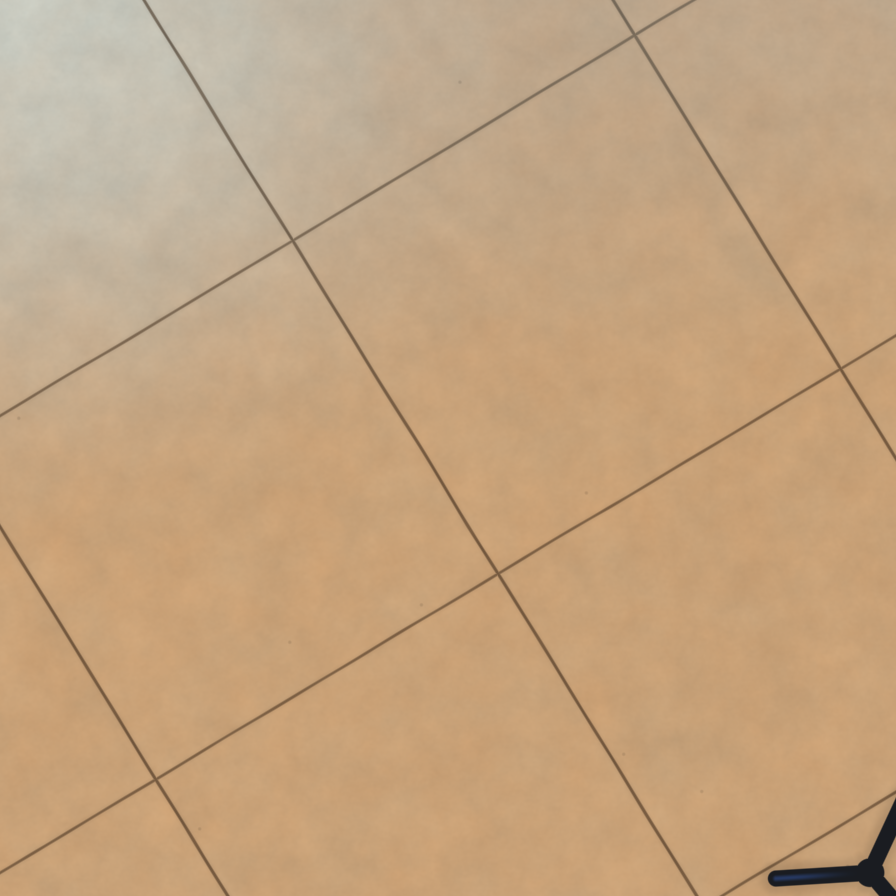
Give the GLSL for this texture, as a Shadertoy shader.

```glsl
vec2 hash2(vec2 p) {
    p = vec2(dot(p, vec2(127.1, 311.7)), dot(p, vec2(269.5, 183.3)));
    return fract(sin(p) * 43758.55);
}

float gradientNoise(vec2 p) {
    vec2 cell = floor(p), f = fract(p);
    vec2 w = f * f * f * (f * (f * 6.0 - 15.0) + 10.0);
    float corner[4];
    for (int i = 0; i < 4; i++) {
        vec2 o = vec2(i & 1, i >> 1);
        corner[i] = dot(hash2(cell + o) * 2.0 - 1.0, f - o);
    }
    return mix(mix(corner[0], corner[1], w.x), mix(corner[2], corner[3], w.x), w.y);
}

float fbm(vec2 p) {
    float sum = 0.0, amp = 1.0;
    for (int i = 0; i < 5; i++) {
        sum += amp * gradientNoise(p);
        p = mat2(1.6, 1.2, -1.2, 1.6) * p + 7.3;
        amp *= 0.65;
    }
    return sum;
}

float segment(vec2 p, vec2 a, vec2 b) {
    vec2 ab = b - a;
    return length(p - a - ab * clamp(dot(p - a, ab) / dot(ab, ab), 0.0, 1.0));
}

void mainImage(out vec4 fragColor, in vec2 fragCoord) {
    vec2 uv = fragCoord / iResolution.y;
    float pixel = 1.0 / iResolution.y;

    // Tilted tile lattice with slightly wavering joints
    vec2 wobble = 0.0016 * vec2(gradientNoise(uv * 9.0), gradientNoise(uv * 9.0 + 40.0));
    mat2 tileAxes = mat2(0.382, 0.229, 0.2295, -0.372);
    vec2 grid = inverse(tileAxes) * (uv + wobble - vec2(0.556, 0.3594));
    vec2 tileRandom = hash2(floor(grid) + 3.0);

    // Daylight falling from the upper left over warm clay
    float haze = smoothstep(0.4, 1.0, uv.y - 0.22 * uv.x + 0.08);
    float glare = smoothstep(0.62, 0.0, length(uv - vec2(0.03, 1.02)));
    vec3 color = mix(vec3(0.785, 0.632, 0.468), vec3(0.735, 0.65, 0.55), haze);
    color = mix(color, vec3(0.78, 0.78, 0.735), glare);

    // Cloudy mottling, different on each tile
    vec2 clay = uv + tileRandom * 17.0;
    float clouds = fbm(clay * 6.0);
    float blotches = fbm(clay * 20.0 + 50.0);
    float tint = fbm(clay * 11.0 + 90.0);
    color *= 1.0 + 0.022 * clouds + 0.042 * blotches + 0.01 * (tileRandom.x - 0.5);
    color += vec3(0.016, -0.004, -0.016) * tint;
    color += 0.008 * gradientNoise(uv * vec2(150.0, 190.0));

    // A few faint specks
    vec2 speckCell = floor(uv * 24.0);
    vec2 speckRandom = hash2(speckCell + 11.0);
    float speck = length(uv - (speckCell + 0.2 + 0.6 * speckRandom) / 24.0);
    color *= 1.0 - 0.1 * step(0.985, speckRandom.y) * smoothstep(0.003, 0.0005, speck);

    // Thin grout lines with soft edges, finer along the rising joints
    vec2 joint = abs(fract(grid + 0.5) - 0.5) * vec2(0.445, 0.437);
    float wear = gradientNoise(uv * 30.0);
    vec2 halfWidth = vec2(0.0017, 0.0015) + 0.0003 * wear;
    float soft = max(pixel, 0.0012);
    vec2 cover = 1.0 - smoothstep(halfWidth - soft, halfWidth + soft, joint);
    float line = max(cover.x, cover.y * (0.9 + 0.2 * wear));
    vec3 grout = mix(vec3(0.44, 0.335, 0.235), vec3(0.45, 0.405, 0.345), max(haze, glare));
    color *= 1.0 - 0.03 * smoothstep(0.006, 0.002, min(joint.x, joint.y));
    color = mix(color, grout * (1.0 + 0.12 * wear), 0.95 * line);

    // Dark metal stand in the lower right corner
    vec2 hub = vec2(0.971, 0.026);
    vec2 feet[3] = vec2[3](vec2(0.866, 0.0195), vec2(1.01, 0.11), vec2(1.01, -0.02));
    float stand = length(uv - hub) - 0.016;
    for (int i = 0; i < 3; i++) stand = min(stand, segment(uv, hub, feet[i]) - 0.009);
    float sheen = smoothstep(-0.004, -0.009, stand) * smoothstep(0.96, 0.88, uv.x);
    vec3 metal = mix(vec3(0.1, 0.11, 0.13), vec3(0.15, 0.22, 0.38), sheen);
    color *= 1.0 - 0.1 * smoothstep(0.015, 0.0, stand);
    color = mix(color, metal, 1.0 - smoothstep(-pixel, pixel, stand));

    fragColor = vec4(color, 1.0);
}
```
